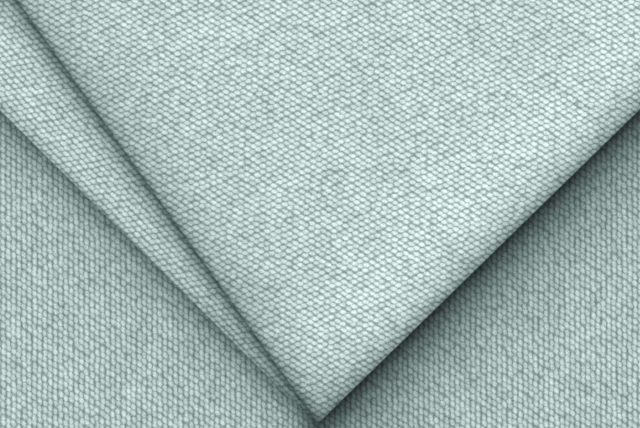
Give the GLSL for this texture, as a Shadertoy shader.

```glsl
// Folded woven cloth: a flat base layer under a pointed, double fold.
// Signed distances to three straight seams give the layers and their shading;
// a brick grid of slanted, irregular stitches, turned per layer, is the weave.

// Seams, in units of canvas height
const vec2 TIP = vec2(0.745, 0.012);
const vec2 RIGHT_END = vec2(1.494, 0.743);
const vec2 CREASE_START = vec2(0.039, 1.0);
const vec2 CREASE_END = vec2(0.718, 0.045);
const vec2 FLAP_START = vec2(0.0, 0.742);
const vec2 FLAP_END = vec2(0.725, 0.022);
const float TIP_ROUNDING = 0.02;

// Weave
const vec2 STITCH_SIZE = vec2(0.0152, 0.0122);
const vec2 STITCH_RADII = vec2(0.64, 0.42);
const float STITCH_SLANT = -0.55;
const float STITCH_JITTER = 0.34;
const float WEAVE_DEPTH = 0.28;
const float WEAVE_MEAN = 0.6;
const float GROOVE = 0.045;
const float BASE_TURN = 1.57;
const float FLAP_TURN = 0.8;
const float PANEL_TURN = 0.58;

// Tones
const float BASE_TONE = 0.745;
const float FLAP_TONE = 0.785;
const float PANEL_TONE = 0.805;
const vec3 TINT = vec3(-0.065, 0.006, -0.003);

float hash(vec2 p) {
    vec3 q = fract(vec3(p.xyx) * 0.1031);
    q += dot(q, q.yzx + 33.33);
    return fract((q.x + q.y) * q.z);
}

float noise(vec2 p) {
    vec2 i = floor(p), f = fract(p);
    f = f * f * (3.0 - 2.0 * f);
    return mix(mix(hash(i), hash(i + vec2(1, 0)), f.x),
               mix(hash(i + vec2(0, 1)), hash(i + vec2(1, 1)), f.x), f.y);
}

float fbm(vec2 p) {
    float sum = 0.0, amp = 0.5;
    for (int i = 0; i < 4; i++) {
        sum += amp * noise(p);
        p = p * 2.03 + 17.0;
        amp *= 0.5;
    }
    return sum;
}

vec2 turn(vec2 p, float a) {
    float c = cos(a), s = sin(a);
    return vec2(c * p.x - s * p.y, s * p.x + c * p.y);
}

// Signed distance to a line, positive on the left of a -> b
float side(vec2 p, vec2 a, vec2 b) {
    vec2 d = normalize(b - a);
    return d.x * (p.y - a.y) - d.y * (p.x - a.x);
}

float smoothMin(float a, float b, float k) {
    float h = max(k - abs(a - b), 0.0) / k;
    return min(a, b) - 0.25 * h * h * k;
}

// Height of the nearest slanted stitch (x) and its yarn value (y)
vec2 stitches(vec2 q) {
    vec2 best = vec2(9.0, 0.5);
    for (int j = -1; j <= 1; j++) {
        float row = floor(q.y) + float(j);
        float shift = 0.5 * mod(row, 2.0);
        for (int i = -1; i <= 1; i++) {
            vec2 id = vec2(floor(q.x - shift) + float(i), row);
            vec2 jitter = vec2(hash(id + 100.0), hash(id + 300.0)) - 0.5;
            vec2 d = q - id - vec2(shift, 0.0) - 0.5 - STITCH_JITTER * jitter;
            d = turn(d * STITCH_SIZE / STITCH_SIZE.y, STITCH_SLANT + 0.6 * jitter.x);
            float r = length(d / STITCH_RADII);
            if (r < best.x) best = vec2(r, hash(id + 200.0));
        }
    }
    return vec2(1.0 - smoothstep(0.4, 1.5, best.x), best.y);
}

// Brightness factor of the cloth: stitches, row grooves, fibres, mottling
float weave(vec2 p, float angle) {
    vec2 cloth = turn(p, angle) + 4.0;
    vec2 q = cloth / STITCH_SIZE;
    vec2 stitch = stitches(q);
    float light = 1.0 + WEAVE_DEPTH * (stitch.x - WEAVE_MEAN);
    light -= GROOVE * cos(6.2832 * q.y);
    light += 0.09 * (stitch.y - 0.5);
    light += 0.13 * (noise(cloth * 270.0) - 0.5);
    light += 0.08 * (fbm(cloth * vec2(12.0, 24.0)) - 0.47);
    return light;
}

// Darkening that fades away from a seam
float shade(float d, float amount, float reach) {
    return 1.0 - amount * exp(-max(d, 0.0) / reach);
}

void mainImage(out vec4 fragColor, in vec2 fragCoord) {
    vec2 p = fragCoord / iResolution.y;
    float aa = 1.2 / iResolution.y;
    float right = side(p, TIP, RIGHT_END);
    float crease = side(p, CREASE_START, CREASE_END);
    float outer = side(p, FLAP_START, FLAP_END);
    float fold = smoothMin(right, outer, TIP_ROUNDING);

    // Base layer: wide shadow on the right, narrow one on the left
    float leftShade = shade(-outer, 0.4, 0.03) * shade(-outer, 0.1, 0.12);
    float rightShade = shade(-right, 0.66, 0.08) * shade(-right, 0.35, 0.015);
    float base = BASE_TONE * weave(p, BASE_TURN);
    base *= mix(leftShade, rightShade, smoothstep(0.68, 0.79, p.x));

    // Narrow flap: dark beside the crease, rolling off at its outer edge
    float flap = FLAP_TONE * weave(p, FLAP_TURN);
    flap *= shade(-crease, 0.58, 0.024) * shade(fold, 0.22, 0.014);

    // Top panel: soft hollow by the crease, rounded right edge
    float panel = PANEL_TONE * weave(p, PANEL_TURN);
    panel *= shade(crease, 0.18, 0.09) * shade(crease, 0.32, 0.009);
    panel *= shade(fold, 0.38, 0.026);
    panel *= 1.0 + 0.04 * exp(-pow((right - 0.14) / 0.1, 2.0));

    float tone = mix(flap, panel, smoothstep(-aa, aa, crease));
    tone = mix(base, tone, smoothstep(-aa, aa, fold));
    vec3 color = tone + TINT * smoothstep(0.0, 0.45, tone);
    fragColor = vec4(clamp(color, 0.0, 1.0), 1.0);
}
```
